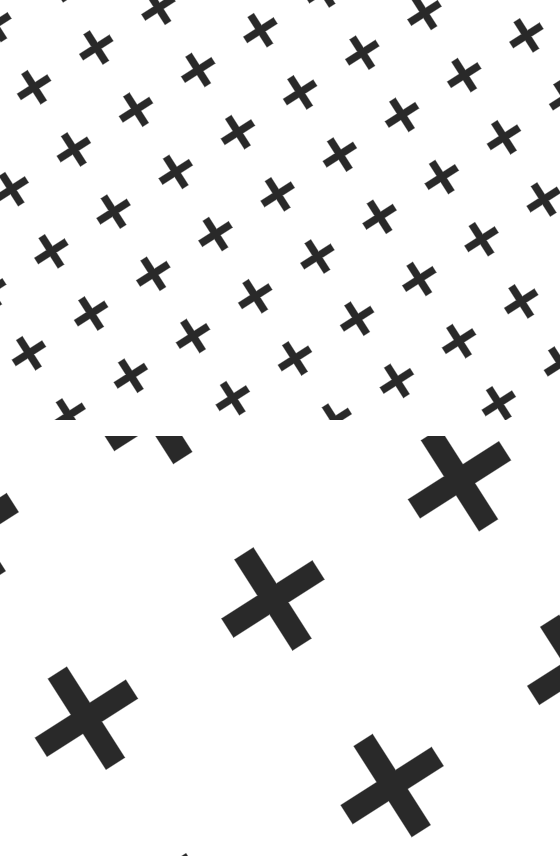
Top: the whole. Bottom: its middle third, enlarged.
A Shadertoy shader for this pattern:

```glsl
// Dark plus signs on a tilted square lattice over white.

const vec3 PAPER = vec3(1.0);
const vec3 INK = vec3(0.16);

// All lengths are fractions of the canvas height.
const float TILT = 0.5686;
const float SPACING = 0.1757;
const float ARM_LENGTH = 0.0429;
const float ARM_HALF_WIDTH = 0.0090;
const vec2 LATTICE_ORIGIN = vec2(-0.0056, 0.0373);

// Expresses p in axes turned counterclockwise by angle.
vec2 toTiltedAxes(vec2 p, float angle) {
    float c = cos(angle);
    float s = sin(angle);
    return vec2(c * p.x + s * p.y, c * p.y - s * p.x);
}

// Offset from the nearest lattice point.
vec2 repeatCentered(vec2 p, float spacing) {
    return (fract(p / spacing + 0.5) - 0.5) * spacing;
}

float boxDistance(vec2 p, vec2 halfSize) {
    vec2 d = abs(p) - halfSize;
    return length(max(d, 0.0)) + min(max(d.x, d.y), 0.0);
}

// Union of two perpendicular bars.
float plusDistance(vec2 p, float armLength, float halfWidth) {
    vec2 bar = vec2(armLength, halfWidth);
    return min(boxDistance(p, bar), boxDistance(p, bar.yx));
}

float coverage(float dist, float softness) {
    return 1.0 - smoothstep(-softness, softness, dist);
}

void mainImage(out vec4 fragColor, in vec2 fragCoord) {
    vec2 p = (fragCoord - 0.5 * iResolution.xy) / iResolution.y;
    float softness = 0.8 / iResolution.y;

    // Tilted lattice cell
    vec2 lattice = toTiltedAxes(p - LATTICE_ORIGIN, TILT);
    vec2 cell = repeatCentered(lattice, SPACING);

    // Ink the plus
    float dist = plusDistance(cell, ARM_LENGTH, ARM_HALF_WIDTH);
    vec3 color = mix(PAPER, INK, coverage(dist, softness));
    fragColor = vec4(color, 1.0);
}
```
